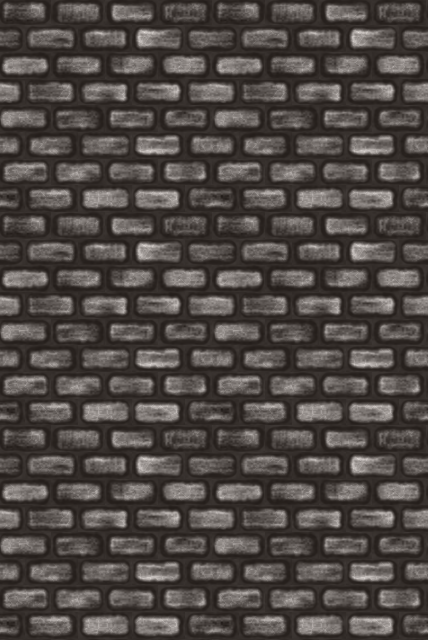
Write a WebGL 1 fragment shader that draws this texture.

```glsl
precision highp float;
// Dark cobbled brick wall: worn grey faces in black rounded bevels, in running bond.
// Each brick is a pair of rounded-box distances; its wear comes from value noise,
// cellular veins and layered sines, seeded per brick and repeating every 4 x 8 bricks.

uniform vec2 u_resolution;

const vec2 GRID = vec2(8.0, 24.0);         // bricks across, rows down
const vec2 PERIOD = vec2(4.0, 8.0);        // bricks before the wear repeats
const vec2 SHIFT = vec2(0.04, 0.047);      // offset of the bond, in bricks
const vec2 BRICK = vec2(2.0, 1.0);         // cell size, in row heights
const vec2 FACE_HALF = vec2(0.79, 0.305);
const float FACE_RADIUS = 0.16;
const vec2 BEVEL_HALF = vec2(0.96, 0.475);
const float BEVEL_RADIUS = 0.30;
const float FACE_SOFTNESS = 0.10;
const float MORTAR_TONE = 0.190;
const float MORTAR_SMUDGE = 0.045;
const float BEVEL_TONE = 0.148;
const float FACE_TONE = 0.410;
const float BRICK_SPREAD = 0.17;           // tone range between bricks
const float PATCH_GAIN = 0.33;
const float STREAK_GAIN = 0.13;
const float GRAIN_GAIN = 0.125;
const vec3 WARMTH = vec3(0.0, 0.024, 0.037); // taken off each grey tone

float hash(vec2 p) {
  vec3 q = fract(p.xyx * vec3(0.1031, 0.1030, 0.0973));
  q += dot(q, q.yzx + 33.33);
  return fract((q.x + q.y) * q.z);
}

vec2 hash2(vec2 p) {
  return vec2(hash(p), hash(p + 47.3));
}

float valueNoise(vec2 p) {
  vec2 i = floor(p);
  vec2 f = fract(p);
  f = f * f * (3.0 - 2.0 * f);
  float low = mix(hash(i), hash(i + vec2(1.0, 0.0)), f.x);
  float high = mix(hash(i + vec2(0.0, 1.0)), hash(i + 1.0), f.x);
  return mix(low, high, f.y);
}

// Gap between the two nearest cell points: zero along the cell borders.
float cellGap(vec2 p) {
  vec2 i = floor(p);
  float nearest = 9.0;
  float second = 9.0;
  for (int y = -1; y <= 1; y++) {
    for (int x = -1; x <= 1; x++) {
      vec2 c = i + vec2(float(x), float(y));
      float d = length(c + hash2(c) - p);
      second = min(second, max(nearest, d));
      nearest = min(nearest, d);
    }
  }
  return second - nearest;
}

float roundedBox(vec2 p, vec2 halfSize, float radius) {
  vec2 q = abs(p) - halfSize + radius;
  return length(max(q, 0.0)) + min(max(q.x, q.y), 0.0) - radius;
}

// Grey tone of a worn face; d is the distance to its edge.
float faceTone(vec2 p, float d, vec2 id, vec2 seed) {
  float patches = valueNoise(p * vec2(1.7, 3.0) + seed) - 0.5;
  vec2 along = mix(vec2(2.5, 13.0), vec2(12.0, 3.0), step(0.75, hash(id + 5.7)));
  float streaks = valueNoise(p * along + seed.yx) - 0.5;
  float grain = valueNoise(p * vec2(13.0, 15.0) + seed * 1.7) - 0.5;
  float veins = 1.0 - smoothstep(0.0, 0.18, cellGap(p * vec2(3.5, 5.0) + seed));

  // Scuffed rim, strongest toward the upper left
  float rim = exp(-pow((d + 0.10) / 0.07, 2.0));
  float scuff = smoothstep(0.3, 0.75, valueNoise(p * vec2(1.8, 3.5) + seed + 31.0));
  float light = 0.75 + 0.9 * p.y - 0.25 * p.x;

  float tone = FACE_TONE + BRICK_SPREAD * (hash(id + 11.1) - 0.5) + 0.08 * p.y;
  tone += PATCH_GAIN * patches + STREAK_GAIN * streaks + GRAIN_GAIN * grain;
  tone += 0.07 * veins * smoothstep(-0.15, 0.3, patches);
  return tone + 0.18 * rim * scuff * light;
}

void main() {
  vec2 uv = gl_FragCoord.xy / u_resolution;
  float pixel = GRID.y / u_resolution.y;

  // Running bond, rows counted from the top
  vec2 wall = vec2(uv.x, 1.0 - uv.y) * GRID + SHIFT;
  wall.x += 0.5 * mod(floor(wall.y), 2.0);
  vec2 id = mod(floor(wall), PERIOD);
  vec2 seed = 60.0 * hash2(id + 3.1);
  vec2 p = (fract(wall) - 0.5) * BRICK * vec2(1.0, -1.0);

  // Uneven outlines
  vec2 jitter = (hash2(id + 19.0) - 0.5) * vec2(0.07, 0.04);
  vec2 faceHalf = FACE_HALF + (hash2(id + 29.0) - 0.5) * vec2(0.08, 0.05);
  float wobble = 0.012 * sin(p.x * 7.0 + seed.x) + 0.008 * sin(p.y * 15.0 + p.x * 4.0 + seed.y);
  float bevelDist = roundedBox(p, BEVEL_HALF, BEVEL_RADIUS) + wobble;
  float chips = 0.06 * (valueNoise(p * 6.0 + seed) - 0.5);
  float faceDist = roundedBox(p - jitter, faceHalf, FACE_RADIUS) + wobble + chips;

  // Mortar, then bevel with a faint lip, then face
  float dust = valueNoise(p * vec2(9.0, 12.0) + seed + 13.0) - 0.5;
  float smudge = valueNoise(p * vec2(2.0, 3.0) + seed + 71.0);
  float tone = MORTAR_TONE + MORTAR_SMUDGE * smudge + 0.03 * dust;
  float bevel = 1.0 - smoothstep(-0.03 - pixel, 0.03 + pixel, bevelDist);
  tone = mix(tone, BEVEL_TONE + 0.025 * dust, bevel);
  tone += 0.03 * smudge * exp(-pow(bevelDist / 0.035, 2.0));
  tone += 0.06 * smudge * exp(-max(faceDist, 0.0) / 0.08);
  float soft = max(FACE_SOFTNESS, pixel);
  float face = 1.0 - smoothstep(-soft, soft, faceDist);
  tone = mix(tone, faceTone(p, faceDist, id, seed), face);

  gl_FragColor = vec4(clamp(vec3(tone) - WARMTH, 0.0, 1.0), 1.0);
}
```
